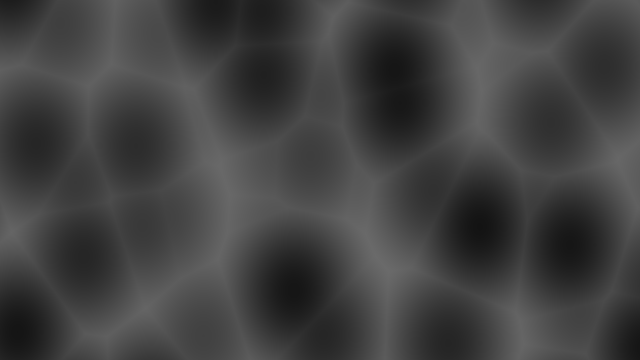
This texture is drawn by a Shadertoy shader. Its source:

```glsl
// Soft grey cellular noise: dark blurred blobs chained in columns between pale ridges.

// Random feature point inside a lattice cell, kept near the column axis
vec3 cellPoint(vec3 cell) {
    vec3 p = fract(cell * vec3(0.1031, 0.1030, 0.0973));
    p += dot(p, p.yxz + 33.33);
    p = fract((p.xxy + p.yxx) * p.zyx);
    return vec3(0.12 + 0.76 * p.x, p.yz);
}

// Distance to the nearest feature point in 3D
float nearestDistance(vec3 p) {
    vec3 cell = floor(p);
    vec3 local = fract(p);
    float nearest = 9.0;
    for (int z = -1; z <= 1; z++)
    for (int y = -2; y <= 2; y++)
    for (int x = -1; x <= 1; x++) {
        vec3 offset = vec3(x, y, z);
        vec3 toPoint = offset + cellPoint(cell + offset) - local;
        // Wide, flat cells pack points into columns, while blobs stay slightly tall
        toPoint *= vec3(1.36, 0.62, 1.1);
        nearest = min(nearest, dot(toPoint, toPoint));
    }
    return sqrt(nearest);
}

void mainImage(out vec4 fragColor, in vec2 fragCoord) {
    vec2 uv = fragCoord / iResolution.y;

    // A flat slice through 3D cells gives blobs of varied depth
    float depth = nearestDistance(vec3(uv * vec2(2.8, 4.9) + 17.1, 5.5));

    // The S-curve rounds the blob centres and softens the ridges
    float grey = 0.07 + 0.36 * smoothstep(0.0, 1.05, depth);
    fragColor = vec4(vec3(grey), 1.0);
}
```
